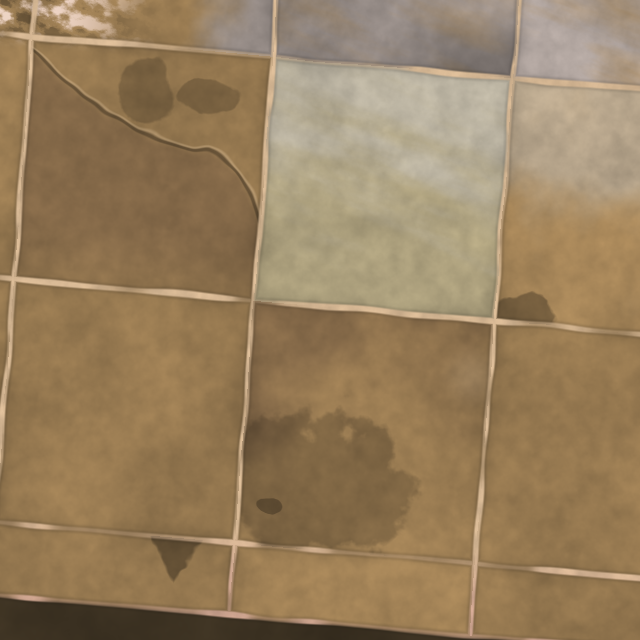
Write a WebGL 2 fragment shader that draws this texture.

```glsl
#version 300 es
precision highp float;
// Worn, tilted square stone tiles with pale grout, a wet sheen at the top and a dark lower edge.
uniform vec2 u_resolution;
out vec4 fragColor;

#define TILE_SIZE vec2(0.378, 0.382)
#define GRID_ORIGIN vec2(0.397, 0.469)
#define SKEW vec2(0.078, -0.087)
#define GROUT_HALF 0.0036
#define EDGE_ROW 1.295
#define OCHRE vec3(0.61, 0.49, 0.325)
#define UMBER vec3(0.53, 0.42, 0.29)
#define SAGE vec3(0.69, 0.64, 0.50)
#define MIST vec3(0.74, 0.71, 0.64)
#define SLATE vec3(0.60, 0.56, 0.54)
#define GROUT vec3(0.84, 0.72, 0.58)
#define SHADOW vec3(0.23, 0.19, 0.13)

float hash(vec2 p) {
  vec3 q = fract(p.xyx * vec3(0.1031, 0.1030, 0.0973));
  q += dot(q, q.yzx + 33.33);
  return fract((q.x + q.y) * q.z);
}

float noise(vec2 p) {
  vec2 i = floor(p), f = fract(p);
  f = f * f * (3.0 - 2.0 * f);
  return mix(mix(hash(i), hash(i + vec2(1, 0)), f.x),
             mix(hash(i + vec2(0, 1)), hash(i + vec2(1, 1)), f.x), f.y);
}

float fbm(vec2 p) {
  float sum = 0.0, amp = 0.5;
  for (int i = 0; i < 5; i++) {
    sum += amp * noise(p);
    p = mat2(1.6, 1.2, -1.2, 1.6) * p + 17.3;
    amp *= 0.5;
  }
  return sum;
}

// Soft stain with a ragged outline, in tile units
float stain(vec2 f, vec2 center, vec2 radius) {
  float ragged = (fbm(f * 7.0 + 3.0) - 0.48) * 1.1;
  return 1.0 - smoothstep(0.92, 1.08, length((f - center) / radius) + ragged);
}

bool isCell(vec2 cell, float x, float y) { return cell == vec2(x, y); }

vec3 tileColor(vec2 cell, vec2 f, vec2 p) {
  float cloud = fbm(p * 8.0) - 0.48;
  float streak = fbm(vec2(p.x + p.y * 1.8, p.y * 2.2 - p.x) * vec2(5.0, 13.0)) - 0.48;
  vec3 col = OCHRE * (0.97 + 0.06 * hash(cell + 9.0));

  if (cell.y < -1.5) {                       // glossy top row
    float wet = cell.x < 0.0 ? smoothstep(0.25, 0.38, p.x + cloud * 0.25)
                             : 0.85 + 1.2 * streak;
    col = mix(col * 1.04, SLATE * (cell.x > 0.5 ? 1.13 : 1.0), clamp(wet, 0.0, 1.0));
    if (cell.x == 0.0) col *= 1.0 - 0.22 * smoothstep(0.4, 0.9, f.x + cloud) * smoothstep(0.7, 0.95, f.y);
  } else if (isCell(cell, 0.0, -1.0)) {      // pale green tile
    float veil = smoothstep(0.65, 0.0, f.y - 0.2 * f.x + 0.7 * streak);
    col = mix(SAGE, MIST, veil);
    col *= 1.0 - 0.05 * smoothstep(0.12, 0.0, abs(f.y - 0.73 + 0.18 * f.x + 0.2 * cloud));
  } else if (isCell(cell, 1.0, -1.0)) {      // hazy tile
    float haze = smoothstep(0.72, 0.12, f.y - 0.25 * f.x + 0.9 * cloud);
    col = mix(OCHRE * 1.04, vec3(0.72, 0.65, 0.55), haze);
    col *= 1.0 - 0.28 * stain(f, vec2(0.1, 0.97), vec2(0.16, 0.08));
  } else if (isCell(cell, -1.0, -1.0)) {     // cracked dark tile
    float arc = 0.05 + 0.9 * f.x - 0.6 * f.x * f.x + 0.33 * pow(f.x, 10.0);
    float slope = 0.9 - 1.2 * f.x + 3.3 * pow(f.x, 9.0);
    float d = (f.y - arc + 0.03 * (noise(f * 13.0) - 0.5)) / sqrt(1.0 + slope * slope);
    float below = smoothstep(-0.02, 0.03, d);
    col = mix(OCHRE * 0.95, UMBER * 0.96, below * smoothstep(1.15, 0.7, f.y));
    col *= 1.0 - 0.18 * max(stain(f, vec2(0.5, 0.17), vec2(0.11, 0.12)),
                            stain(f, vec2(0.72, 0.18), vec2(0.12, 0.06)));
    col *= 1.0 - 0.3 * smoothstep(0.011, 0.002, abs(d));
    col += 0.10 * smoothstep(0.009, 0.0, abs(d + 0.011));
  } else if (isCell(cell, 0.0, 0.0)) {       // tile with a large stain
    col = mix(UMBER, OCHRE, smoothstep(0.0, 0.65, f.y * 0.55 + f.x * 0.5 + cloud));
    col *= 1.0 - 0.19 * stain(f, vec2(0.27, 0.74), vec2(0.36, 0.30));
    col *= 1.0 - 0.25 * stain(f, vec2(0.12, 0.83), vec2(0.05, 0.03));
    col += 0.07 * smoothstep(0.16, 0.0, length(f - vec2(0.93, 0.24)));
  } else if (isCell(cell, -1.0, 1.0)) {      // wedge-shaped chip
    float wedge = abs(f.x - 0.76) - 0.62 * (0.17 - f.y) + 0.03 * (noise(f * 35.0) - 0.5);
    col *= 1.0 - 0.33 * smoothstep(0.012, -0.008, wedge);
  }
  // Clouding, fine grain and darker rims
  col *= 1.0 + 0.24 * cloud + 0.16 * (fbm(p * 55.0) - 0.48);
  vec2 rim = min(f, 1.0 - f);
  return col * (0.94 + 0.06 * smoothstep(0.0, 0.07, min(rim.x, rim.y) + 0.08 * cloud));
}

void main() {
  vec2 uv = gl_FragCoord.xy / u_resolution;
  vec2 p = vec2(uv.x, 1.0 - uv.y);
  float aa = 1.0 / min(u_resolution.x, u_resolution.y);
  vec2 d = p - GRID_ORIGIN;
  vec2 g = (d + SKEW * d.yx) / TILE_SIZE;
  g += 0.010 * (vec2(noise(p * 14.0), noise(p * 14.0 + 40.0)) - 0.5);
  vec2 cell = floor(g), f = fract(g);
  vec3 col = tileColor(cell, f, p);

  // Rippled wet highlights in the upper left
  float gloss = smoothstep(0.28, 0.08, p.x) * smoothstep(0.075, 0.03, p.y - 0.06 * p.x);
  float ripple = fbm(vec2(p.x + p.y, p.y - 0.6 * p.x) * vec2(28.0, 45.0));
  col = mix(col, vec3(0.93, 0.83, 0.77), gloss * smoothstep(0.46, 0.68, ripple));
  col *= 1.0 - 0.28 * gloss * smoothstep(0.44, 0.30, ripple);

  // Dark ground past the lower edge
  float past = (g.y - EDGE_ROW) * TILE_SIZE.y;
  col = mix(col, SHADOW * (0.8 + 0.45 * fbm(p * 12.0)), smoothstep(-aa, 0.005, past));

  // Grout lines, worn unevenly along their length
  vec2 lines = abs(fract(g + 0.5) - 0.5) * TILE_SIZE;
  if (past > 0.0) lines.x = 1.0;
  lines.y = min(lines.y, abs(past));
  vec2 wear = vec2(noise(vec2(g.y * 7.0, cell.x)), noise(vec2(g.x * 6.0, floor(g.y + 0.5) + 20.0)));
  vec2 halfWidth = GROUT_HALF * (0.55 + 0.75 * wear);
  vec2 cover = 1.0 - smoothstep(halfWidth - aa, halfWidth + aa + 0.0012, lines);
  vec2 dirt = 1.0 - smoothstep(halfWidth, halfWidth + 0.007, lines);
  col *= 1.0 - 0.13 * max(dirt.x, dirt.y);
  vec2 strength = cover * mix(vec2(0.6, 0.35), vec2(1.0), smoothstep(0.2, 0.7, wear));
  vec3 grout = mix(GROUT, vec3(0.80, 0.64, 0.56), smoothstep(0.9, 1.2, g.y));
  grout *= 0.88 + 0.24 * fbm(p * 45.0);
  col = mix(col, grout, max(strength.x, strength.y));

  fragColor = vec4(clamp(col, 0.0, 1.0), 1.0);
}
```
